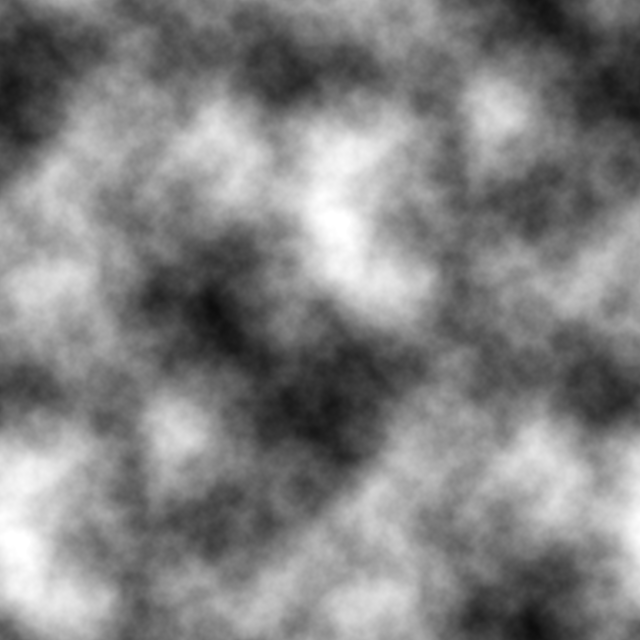
Reproduce this texture procedurally as a three.js fragment shader.

```glsl
varying vec2 vUv;

const float BASE_CELLS = 3.0;    // lattice cells per repeat in the first octave
const int   OCTAVES    = 6;
const float GAIN       = 0.5;    // amplitude ratio between octaves
const float MID_GREY   = 0.51;
const float CONTRAST   = 0.75;
const float SOFT_LIMIT = 0.8;    // deviation from mid grey that is never exceeded
const float SEED       = 17.0;
const vec2  OCTAVE_SHIFT = vec2(0.37, 0.61);
const float TAU = 6.2831853;

// Sine-free hash of a lattice point
float hash(vec2 p) {
  vec3 q = fract(vec3(p.xyx) * 0.1031);
  q += dot(q, q.yzx + 33.33);
  return fract((q.x + q.y) * q.z);
}

// Contribution of the unit gradient at one wrapped lattice corner
float cornerSlope(vec2 cell, vec2 offset, float period, float seed) {
  float angle = TAU * hash(mod(cell, period) + seed);
  return dot(vec2(cos(angle), sin(angle)), offset);
}

// Gradient noise that repeats after a whole number of cells
float wrappedNoise(vec2 p, float period, float seed) {
  vec2 cell = floor(p);
  vec2 f = p - cell;
  vec2 fade = f * f * f * (f * (f * 6.0 - 15.0) + 10.0);
  vec2 right = vec2(1.0, 0.0);
  vec2 up = vec2(0.0, 1.0);
  float bottom = mix(cornerSlope(cell, f, period, seed),
                     cornerSlope(cell + right, f - right, period, seed), fade.x);
  float top = mix(cornerSlope(cell + up, f - up, period, seed),
                  cornerSlope(cell + 1.0, f - 1.0, period, seed), fade.x);
  return mix(bottom, top, fade.y);
}

// Sum of octaves, each with its own seed and lattice shift
float cloudNoise(vec2 p) {
  float sum = 0.0;
  float amplitude = 1.0;
  float period = BASE_CELLS;
  for (int i = 0; i < OCTAVES; i++) {
    float octave = float(i);
    sum += amplitude * wrappedNoise(p * period + octave * OCTAVE_SHIFT,
                                    period, SEED * (octave + 1.0));
    amplitude *= GAIN;
    period *= 2.0;
  }
  return sum;
}

// Rolls off extremes so that blacks and whites keep their shading
float softLimit(float x) {
  float ratio = x / SOFT_LIMIT;
  return x * inversesqrt(1.0 + ratio * ratio);
}

void main() {
  // Diagonal lattice: whole periods along y - x and x + y still tile the square
  vec2 diagonal = vec2(vUv.y - vUv.x, vUv.x + vUv.y);
  float grey = MID_GREY + softLimit(CONTRAST * cloudNoise(diagonal));
  gl_FragColor = vec4(vec3(clamp(grey, 0.0, 1.0)), 1.0);
}
```
